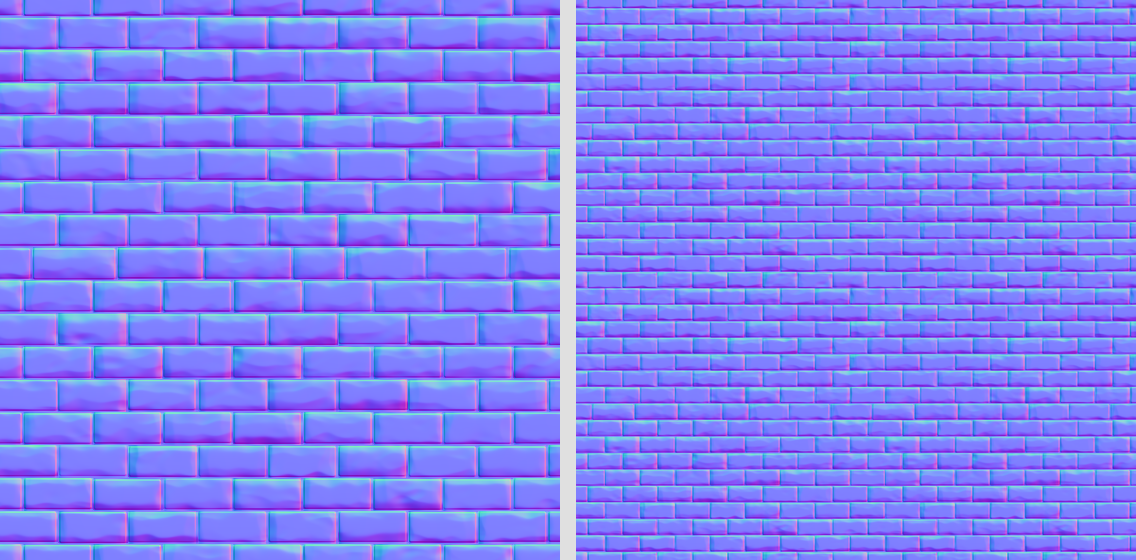
Left, the tile; right, the same tile 2 across and 2 down.
Write a three.js fragment shader that draws this texture map.

```glsl
// Tangent-space normal map of a running-bond brick wall: 17 rows of 8 bricks,
// with one course of 7 uneven bricks. Each brick is a height field of worn bevels,
// dents and a rounded rim; its slope is encoded as colour. Lengths are in row heights.
varying vec2 vUv;

const float ROWS = 17.0;
const float ODD_ROW = 9.0;      // the course with uneven bricks
const float MORTAR = 0.03;      // half the joint width
const float CORNER = 0.07;
const float RIM_DROP = 0.036;
const float STEP = 0.013;       // half width of the slope filter

float wrap(float i, float n) {
  return i - n * floor((i + 0.5) / n);
}

vec2 hash2(vec2 p) {
  vec3 q = fract(p.xyx * vec3(0.1031, 0.1030, 0.0973));
  q += dot(q, q.yzx + 33.33);
  return fract((q.xx + q.yz) * q.zy);
}

float corner(vec2 cell, vec2 offset, vec2 f) {
  return dot(hash2(cell + offset) * 2.0 - 1.0, f - offset);
}

float gradientNoise(vec2 p) {
  vec2 cell = floor(p);
  vec2 f = fract(p);
  vec2 u = f * f * f * (f * (f * 6.0 - 15.0) + 10.0);
  float low = mix(corner(cell, vec2(0.0), f), corner(cell, vec2(1.0, 0.0), f), u.x);
  float high = mix(corner(cell, vec2(0.0, 1.0), f), corner(cell, vec2(1.0), f), u.x);
  return mix(low, high, u.y);
}

// Position of vertical joint i, in average brick widths
float jointAt(float i, float shift, float bend) {
  float t = wrap(i + 3.0, 7.0);
  return i + shift + bend * t * t;
}

float roundedBox(vec2 p, vec2 halfSize, float radius) {
  vec2 q = abs(p) - halfSize + radius;
  return length(max(q, 0.0)) + min(max(q.x, q.y), 0.0) - radius;
}

// Zero for negative x, rising to x, with a soft knee
vec4 softRamp(vec4 x, float knee) {
  return 0.5 * (x + sqrt(x * x + knee * knee));
}

// Worn brick face; sides are ordered right, top, left, bottom
float brickFace(vec2 p, vec2 halfSize, vec2 id) {
  vec4 size = vec4(hash2(id + 11.0), hash2(id + 47.0));
  vec4 tilt = vec4(hash2(id + 83.0), hash2(id + 131.0));
  vec2 q = p + id * vec2(7.3, 5.7) + 60.0;
  vec2 wobble = vec2(gradientNoise(q * vec2(1.3, 1.9)), gradientNoise(q * vec2(1.5, 1.2) + 31.0));

  vec4 inset = vec4(halfSize - p, halfSize + p);
  vec4 width = vec4(0.0, 0.02, 0.0, 0.02)
             + vec4(0.19, 0.17, 0.22, 0.19) * size * mix(size, vec4(1.0), 0.4)
             + 0.2 * wobble.xyxy;
  vec4 slope = vec4(0.50, 0.60, 0.46, 0.66) * mix(vec4(0.45), vec4(1.2), tilt);
  float bevel = dot(slope, softRamp(width - inset, mix(0.03, 0.10, tilt.x)));

  // Broad wear that reaches further in than the bevels
  vec4 reach = 0.04 + 0.30 * tilt.wzyx + 0.35 * wobble.yxyx;
  float wear = dot(vec4(0.10, 0.18, 0.14, 0.22), softRamp(reach - inset, 0.05));

  // Shallow dents, stronger on some bricks
  float dent = max(gradientNoise(q * vec2(1.2, 1.8) + 9.0), 0.0);
  return -bevel - wear - 0.25 * size.x * tilt.y * dent * dent;
}

float relief(vec2 p, vec2 halfSize, vec2 id) {
  float rim = smoothstep(-0.045, 0.012, roundedBox(p, halfSize, CORNER));
  float worn = 0.55 + 0.8 * hash2(id + 163.0).x + gradientNoise(p * 1.6 + id * 3.7 + 20.0);
  return brickFace(clamp(p, -halfSize, halfSize), halfSize, id) - RIM_DROP * worn * rim;
}

vec2 reliefSlope(vec2 p, vec2 halfSize, vec2 id) {
  vec2 e = vec2(STEP, 0.0);
  return vec2(relief(p + e.xy, halfSize, id) - relief(p - e.xy, halfSize, id),
              relief(p + e.yx, halfSize, id) - relief(p - e.yx, halfSize, id)) / (2.0 * STEP);
}

void main() {
  // Course and its bond
  float y = vUv.y * ROWS + 0.5;
  float row = wrap(floor(y), ROWS);
  bool uneven = abs(row - ODD_ROW) < 0.5;
  float count = uneven ? 7.0 : 8.0;
  float stagger = wrap(row + step(ODD_ROW, row), 2.0);
  float shift = uneven ? 0.31 : 0.323 + 0.5 * stagger;
  float bend = uneven ? 0.0095 : 0.0;

  // Brick between two joints
  float x = vUv.x * count;
  float column = floor(x);
  column -= step(x, jointAt(column, shift, bend));
  float left = jointAt(column, shift, bend);
  float right = jointAt(column + 1.0, shift, bend);
  vec2 id = vec2(wrap(column, count), row);

  // Local frame with slight misplacement
  float unit = ROWS / count;
  vec2 cell = vec2((right - left) * unit, 1.0);
  vec2 p = vec2((x - 0.5 * (left + right)) * unit, fract(y) - 0.5);
  p += (hash2(id + 197.0) - 0.5) * 0.03;
  vec2 halfSize = 0.5 * cell - MORTAR - 0.015 * hash2(id + 229.0);

  vec3 normal = normalize(vec3(-reliefSlope(p, halfSize, id), 1.0));
  gl_FragColor = vec4(normal * 0.5 + 0.5, 1.0);
}
```
